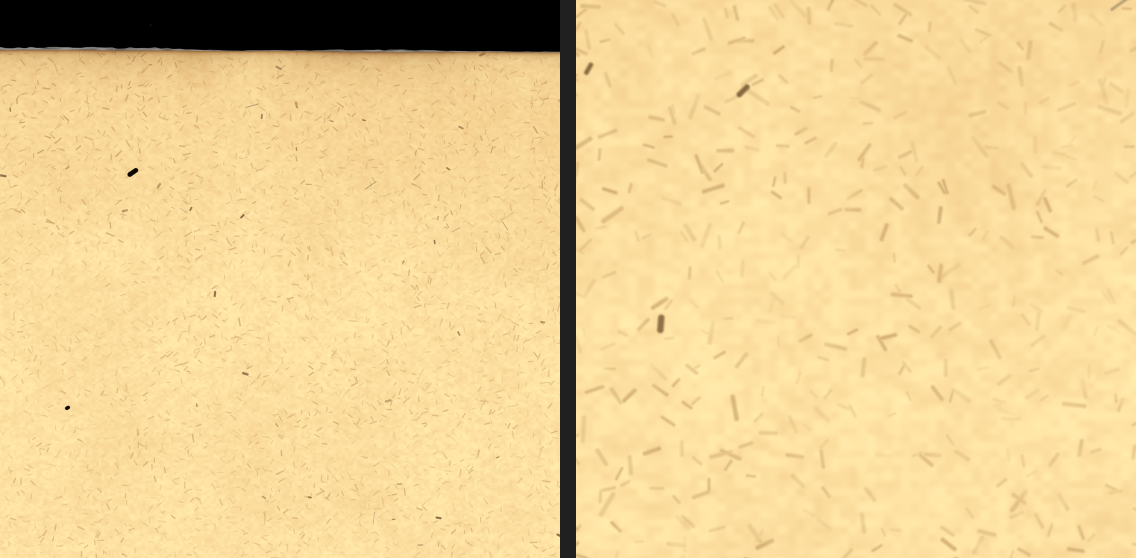
Left, the full canvas; right, a detail of the centre.
Write a Shadertoy shader that draws this texture.

```glsl
float hash(vec2 p) {
    return fract(sin(dot(p, vec2(127.1, 311.7))) * 43758.55);
}

float noise(vec2 p) {
    vec2 cell = floor(p), f = fract(p);
    f = f * f * (3.0 - 2.0 * f);
    return mix(mix(hash(cell), hash(cell + vec2(1, 0)), f.x),
               mix(hash(cell + vec2(0, 1)), hash(cell + vec2(1, 1)), f.x), f.y);
}

float fbm(vec2 p) {
    float sum = 0.0, amp = 0.5;
    for (int i = 0; i < 4; i++) {
        sum += amp * noise(p);
        p = p * 2.1 + 17.3;
        amp *= 0.5;
    }
    return sum / 0.94;
}

// Soft coverage of a short rod
float rod(vec2 p, float angle, float halfLength, float radius, float blur) {
    vec2 dir = vec2(cos(angle), sin(angle));
    p -= dir * clamp(dot(p, dir), -halfLength, halfLength);
    return 1.0 - smoothstep(-blur, blur, length(p) - radius);
}

// Randomly turned fibres, at most one per grid cell
float fibres(vec2 uv, float cells, float share, float halfLength, float radius, float blur) {
    float cover = 0.0;
    vec2 home = floor(uv * cells);
    for (int y = -1; y <= 1; y++) {
        for (int x = -1; x <= 1; x++) {
            vec2 cell = home + vec2(x, y);
            vec2 seed = cell + cells * 1.37;
            if (hash(seed) > share) continue;
            vec2 centre = (cell + vec2(hash(seed + 3.1), hash(seed + 7.7))) / cells;
            float size = 0.4 + 0.6 * hash(seed + 11.9);
            float angle = 6.283 * hash(seed + 19.3);
            float strength = 0.35 + 0.65 * hash(seed + 23.5);
            cover = max(cover, strength * rod(uv - centre, angle, halfLength * size, radius * size, blur));
        }
    }
    return cover;
}

void mainImage(out vec4 fragColor, in vec2 fragCoord) {
    vec2 uv = fragCoord / iResolution.y;
    float blur = max(0.0012, 0.7 / iResolution.y);

    // Paper tone: darker to the top, mottled and finely grained
    float aged = smoothstep(0.4, 0.92, uv.y);
    float mottle = fbm(uv * 9.0) - 0.5;
    float grain = 0.6 * noise(uv * vec2(190, 220)) + 0.4 * noise(uv * vec2(85, 110) + 40.0) - 0.5;
    float tone = 0.2 + 0.45 * aged + 0.6 * mottle + 0.85 * grain;
    vec3 color = mix(vec3(1.0, 0.897, 0.65), vec3(0.95, 0.80, 0.55), tone);

    // Pale brown fibres, crowded near the top, in loose clusters
    float cluster = smoothstep(0.3, 0.7, fbm(uv * 24.0 + 8.0));
    float faint = fibres(uv, 75.0, 0.45, 0.005, 0.0013, blur);
    faint = max(faint, fibres(uv + 0.37, 48.0, 0.3, 0.007, 0.0014, blur));
    color = mix(color, vec3(0.73, 0.56, 0.35), faint * (0.2 + 0.4 * cluster + 0.2 * aged));

    // Sparse dark specks and thin hairs
    float specks = fibres(uv + 0.61, 22.0, 0.09, 0.004, 0.0021, blur);
    color = mix(color, vec3(0.40, 0.28, 0.15), specks * 0.8);
    float hairs = fibres(uv + 0.83, 11.0, 0.05, 0.014, 0.0009, blur);
    color = mix(color, vec3(0.46, 0.41, 0.30), hairs * 0.7);

    // Two black chips
    float chips = rod(uv - vec2(0.238, 0.691), 0.6, 0.0065, 0.0042, blur);
    chips = max(chips, rod(uv - vec2(0.121, 0.269), 0.5, 0.0014, 0.0032, blur));
    color = mix(color, vec3(0.05, 0.03, 0.02), chips);

    // Scorched rim under the slightly sloping edge
    float edge = 0.911 - 0.005 * uv.x + 0.002 * (noise(uv.xx * vec2(14, 0)) - 0.5);
    float depth = max(edge - uv.y, 0.0);
    float scorch = 0.6 * exp(-depth / 0.004) + 0.32 * exp(-depth / 0.03) * (0.7 + mottle);
    color = mix(color, vec3(0.50, 0.30, 0.12), clamp(scorch, 0.0, 1.0));

    // Ragged grey sheet edge, thicker on the left, then black backdrop
    float ragged = noise(vec2(uv.x * 90.0, 5.0));
    float rim = 0.0015 + 0.0035 * (1.0 - smoothstep(0.25, 0.42, uv.x))
              + 0.0025 * smoothstep(0.55, 0.62, uv.x) * (1.0 - smoothstep(0.75, 0.84, uv.x));
    rim *= 0.7 + 0.5 * ragged;
    vec3 grey = vec3(0.52, 0.50, 0.48) * (0.7 + 0.5 * noise(uv * vec2(60, 300)));
    color = mix(color, grey, smoothstep(-blur, blur, uv.y - edge));
    color = mix(color, vec3(0.0), smoothstep(-blur, blur, uv.y - edge - rim));

    // Lone dust mote on the backdrop
    color += 0.2 * rod(uv - vec2(0.27, 0.955), 0.0, 0.0, 0.001, blur);

    fragColor = vec4(clamp(color, 0.0, 1.0), 1.0);
}
```
